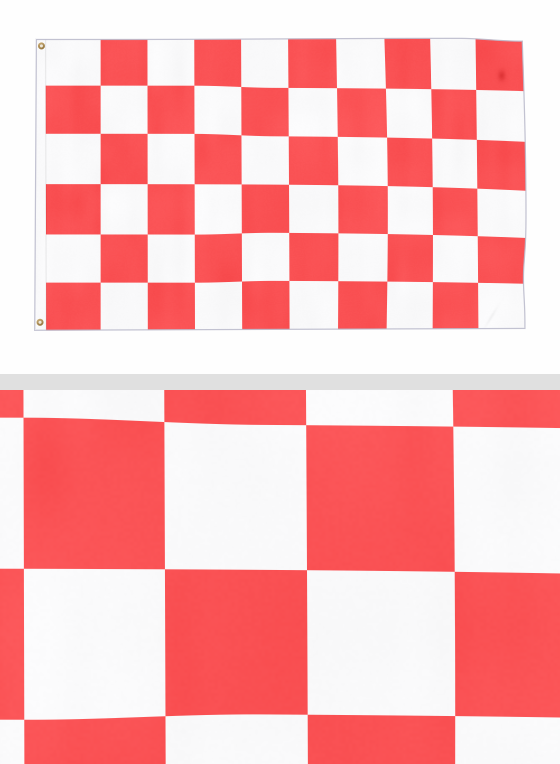
Top: the whole. Bottom: its middle third, enlarged.
Give the GLSL for this pattern, as a Shadertoy shader.

```glsl
// Red and white checkered cloth flag, ten by six, with a hoist sleeve and two brass eyelets
const float PI = 3.14159265;

float hash(vec2 p) {
    return fract(sin(dot(p, vec2(127.1, 311.7))) * 43758.5);
}

float noise(vec2 p) {
    vec2 i = floor(p), f = fract(p);
    f = f * f * (3.0 - 2.0 * f);
    return mix(mix(hash(i), hash(i + vec2(1, 0)), f.x),
               mix(hash(i + vec2(0, 1)), hash(i + vec2(1, 1)), f.x), f.y);
}

float bump(float x, float center, float width) {
    float d = (x - center) / width;
    return exp(-d * d);
}

// Antialiased coverage of the positive side of a signed distance
float cover(float d, float pixel) {
    return clamp(d / pixel + 0.5, 0.0, 1.0);
}

// Triangle wave: positive in even cells, negative in odd ones, zero on borders
float alternate(float x) {
    return abs(fract(x * 0.5 - 0.25) - 0.5) * 2.0 - 0.5;
}

// Cell coordinates on the slightly stretched and sagging cloth
vec2 clothCell(vec2 p, float t) {
    float bulge = (0.52 + 0.39 * sin(PI * t)) * bump(p.x, 69.4, 11.0);
    float sag = 1.17 * pow(p.x / 93.5, 4.0) * sin(PI * t)
              - 0.42 * sin(2.0 * PI * t) * (1.0 - smoothstep(35.0, 49.0, p.x));
    return vec2((p.x - 17.97 - bulge) / (8.36 + 0.065 * t) + 1.0,
                6.0 * (t - sag / 51.7));
}

// Signed distance to the uneven outer hem, positive inside
float hemDistance(vec2 p, float t) {
    float left = 6.5 - 0.3 * t;
    float right = 93.25 + 0.5 * t + 0.4 * sin(PI * t) - 0.4 * bump(t, 0.82, 0.1);
    float top = 7.05 - 0.2 * smoothstep(20.0, 80.0, p.x) + 0.5 * smoothstep(82.0, 93.0, p.x);
    float bottom = 59.0 - 0.35 * p.x / 93.0;
    return min(min(p.x - left, right - p.x), min(p.y - top, bottom - p.y));
}

void mainImage(out vec4 fragColor, in vec2 fragCoord) {
    // Percent of canvas width, y downward from the top
    vec2 p = vec2(fragCoord.x, iResolution.y - fragCoord.y) * 100.0 / iResolution.x;
    float pixel = 100.0 / iResolution.x;
    float t = (p.y - 7.03) / 51.7;

    // Checker dye, kept clear of the hoist sleeve
    vec2 cell = clamp(clothCell(p, t), vec2(0.3), vec2(9.7, 5.7));
    float across = clamp(alternate(cell.x) * 16.72 / pixel, -1.0, 1.0);
    float down = clamp(alternate(cell.y) * 17.2 / pixel, -1.0, 1.0);
    float sleeve = p.x - 8.15 - 0.1 * t;
    float red = (0.5 - 0.5 * across * down) * cover(sleeve, pixel);

    // Soft folds, faint weave and small differences between squares
    float fold = noise(vec2(p.x * 0.5, p.y * 0.08)) + noise(p * 0.22 + 7.0) - 1.0;
    float weave = noise(p * 5.0) - 0.5;
    float tint = hash(floor(cell)) - 0.5;
    vec3 white = vec3(0.978, 0.978, 0.982) + 0.012 * fold + 0.006 * weave;
    vec3 dye = vec3(0.98, 0.32, 0.33) + vec3(0.01, 0.03, 0.03) * (fold + 0.4 * tint + 0.4 * weave);
    vec3 cloth = mix(white, dye, red);

    // Creases near the fly corners and the sleeve seam
    cloth -= 0.10 * bump(length((p - vec2(89.6, 13.5)) * vec2(1.0, 0.7)), 0.0, 0.65);
    cloth -= 0.04 * bump(p.x + 0.6 * p.y, 121.7, 0.3) * bump(p.y, 56.6, 1.6);
    cloth -= 0.07 * bump(sleeve, 0.0, 0.12);

    // Cloth on the pale ground, edged by a thin grey hem
    float hem = hemDistance(p, t);
    vec3 color = mix(vec3(0.995), cloth, cover(hem, pixel));
    color = mix(color, vec3(0.72, 0.72, 0.79), 0.85 * cover(0.11 - abs(hem), pixel));

    // Brass eyelets at the ends of the sleeve
    for (int i = 0; i < 2; i++) {
        vec2 q = p - mix(vec2(7.4, 8.2), vec2(7.15, 57.55), float(i));
        float r = length(q);
        vec3 brass = vec3(0.68, 0.56, 0.34) - 0.2 * dot(q, vec2(0.4, 0.7));
        color = mix(color, brass, cover(0.62 - r, pixel));
        color = mix(color, vec3(0.93, 0.91, 0.86), cover(0.27 - r, pixel));
    }
    fragColor = vec4(clamp(color, 0.0, 1.0), 1.0);
}
```
